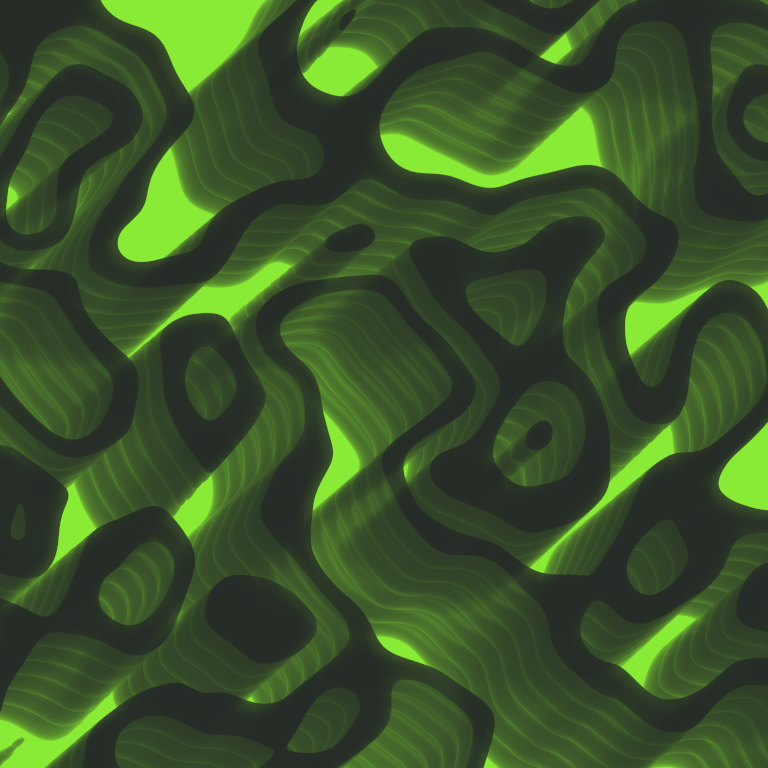
Give the GLSL for this background, as a WebGL 1 fragment shader.

```glsl
precision highp float;
// Stacked dark sheets cut along folded noise contours, above a glowing floor.
// Each deeper sheet slides diagonally, so plateaus become stepped columns;
// rims catch light and the floor bleeds softly onto whatever borders it.

uniform vec2 u_resolution;

#define LAYERS 7
#define CELLS 4.6                  // noise cells across the canvas
#define FOLDS 18.0                 // how often height folds into rings
#define FIRST_RIDGE -0.025         // noise value at the outermost ridge
#define RIDGE_WIDTH 1.45           // half width of the top ridge, in phase
#define WIDEN 0.05                 // extra half width per deeper layer
#define LAYER_SHIFT vec2(0.0195, 0.0172)
#define RIM_LIGHT 0.17
#define FLOOR_GLOW 0.34
#define GLOW_REACH 0.015
#define DARK vec3(0.14, 0.16, 0.15)
#define BRIGHT vec3(0.54, 0.92, 0.21)

vec2 latticeGradient(vec2 cell) {
  float turn = fract(sin(dot(cell, vec2(127.1, 311.7))) * 43758.5);
  return vec2(cos(6.2832 * turn), sin(6.2832 * turn));
}

float gradientNoise(vec2 p) {
  vec2 cell = floor(p);
  vec2 f = p - cell;
  vec2 fade = f * f * f * (f * (f * 6.0 - 15.0) + 10.0);
  vec2 e = vec2(1.0, 0.0);
  float a = dot(latticeGradient(cell), f);
  float b = dot(latticeGradient(cell + e.xy), f - e.xy);
  float c = dot(latticeGradient(cell + e.yx), f - e.yx);
  float d = dot(latticeGradient(cell + e.xx), f - e.xx);
  return mix(mix(a, b, fade.x), mix(c, d, fade.x), fade.y);
}

float terrain(vec2 p) {
  vec2 q = p * CELLS + vec2(13.3, 7.6);
  return gradientNoise(q) + 0.2 * gradientNoise(q * 2.1 + 31.7);
}

// Approximate distance to the sheet's edge, positive inside the sheet.
float sheetDistance(vec2 p, float halfWidth) {
  const float eps = 0.002;
  float n = terrain(p);
  vec2 slope = vec2(terrain(p + vec2(eps, 0.0)) - n,
                    terrain(p + vec2(0.0, eps)) - n) / eps;
  float phase = FOLDS * (n - FIRST_RIDGE);
  // Below the first ridge lies open floor; above it the ridges repeat.
  float offRidge = phase < 0.0 ? -phase
                 : abs(mod(phase + 3.1416, 6.2832) - 3.1416);
  return (halfWidth - offRidge) / (FOLDS * max(length(slope), 0.5));
}

// A sheet with thickness: swept half a step, which straightens its flanks.
float slabDistance(vec2 p, float depth) {
  float halfWidth = RIDGE_WIDTH + WIDEN * depth;
  float base = sheetDistance(p + depth * LAYER_SHIFT, halfWidth);
  float lid = sheetDistance(p + max(depth - 0.5, 0.0) * LAYER_SHIFT, halfWidth);
  return max(base, lid);
}

void main() {
  float scale = min(u_resolution.x, u_resolution.y);
  vec2 p = gl_FragCoord.xy / scale;
  float pixel = 0.7 / scale;

  float light = 1.0;       // the floor
  float buried = 0.0;      // total depth inside all sheets
  float floorSeen = 1.0;

  // Paint the sheets from the deepest to the top one.
  for (int i = 0; i < LAYERS; i++) {
    float depth = float(LAYERS - 1 - i);
    float d = slabDistance(p, depth);
    float inside = max(d, 0.0);
    float cover = smoothstep(-pixel, pixel, d);
    float depthShare = depth / float(LAYERS - 1);

    // The top sheet stays dark; those below step up in brightness.
    float rim = 0.35 * exp(-inside / 0.009) + 0.65 * exp(-inside / 0.0022);
    float rimShare = depth < 0.5 ? 0.1 : 0.55 + 0.6 * depthShare;
    float tone = depth < 0.5 ? 0.015 : 0.075 + 0.024 * depth;
    light = mix(light, tone + RIM_LIGHT * rim * rimShare, cover);
    floorSeen *= 1.0 - cover;
    buried += inside;
  }

  // Floor light bleeds onto its neighbours, more on the lower sheets.
  float bleed = exp(-buried / GLOW_REACH) * (1.0 - floorSeen);
  light += FLOOR_GLOW * bleed * (0.5 + 2.2 * min(light, 0.35));

  gl_FragColor = vec4(mix(DARK, BRIGHT, clamp(light, 0.0, 1.0)), 1.0);
}
```
